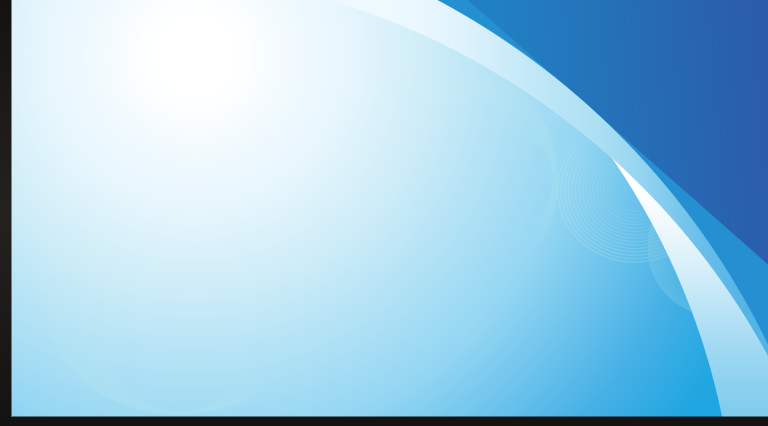
Reproduce this background procedurally as a WebGL 2 fragment shader.

```glsl
#version 300 es
precision highp float;

uniform vec2 u_resolution;
out vec4 outColor;

const vec3 WHITE = vec3(1.0);
const vec3 SKY = vec3(0.48, 0.79, 0.93);
const vec3 AZURE = vec3(0.12, 0.65, 0.88);
const vec3 STRAND = vec3(0.80, 0.94, 0.90);

// Smooth coverage of the region where the signed distance is negative.
float cover(float dist, float px) {
    return smoothstep(0.7 * px, -0.7 * px, dist);
}

float disc(vec2 p, vec2 centre, float radius) {
    return length(p - centre) - radius;
}

float ellipse(vec2 q, vec2 radii) {
    float k = length(q / radii);
    return k * (k - 1.0) / max(length(q / (radii * radii)), 0.001);
}

// Radial glow running from white to azure.
vec3 glow(float d) {
    vec3 c = mix(WHITE, vec3(0.92, 0.97, 0.995), smoothstep(0.06, 0.33, d));
    c = mix(c, vec3(0.80, 0.925, 0.97), clamp((d - 0.33) / 0.23, 0.0, 1.0));
    c = mix(c, vec3(0.58, 0.84, 0.95), clamp((d - 0.56) / 0.36, 0.0, 1.0));
    c = mix(c, vec3(0.27, 0.69, 0.90), clamp((d - 0.92) / 0.33, 0.0, 1.0));
    return mix(c, AZURE, clamp((d - 1.25) / 0.18, 0.0, 1.0));
}

// Nested elliptical threads, kept only on the chosen side of their centre.
float threads(vec2 p, vec2 centre, vec2 outer, vec2 inner, vec2 side, float px) {
    const int COUNT = 16;
    vec2 q = p - centre;
    float sum = 0.0;
    for (int i = 0; i < COUNT; i++) {
        float t = float(i) / float(COUNT - 1);
        float d = abs(ellipse(q, mix(outer, inner, t)));
        sum += smoothstep(0.0008 + px, 0.0, d) * mix(1.0, 0.45, t);
    }
    return min(sum, 1.0) * smoothstep(-0.06, 0.09, dot(q, side));
}

vec3 blueCorner(vec2 p, float px) {
    float t = clamp((p.x - 1.2) / 0.6 + 0.15 * (p.y - 0.7), 0.0, 1.0);
    vec3 c = mix(vec3(0.13, 0.50, 0.76), vec3(0.165, 0.36, 0.67), t);
    // Bright wedge along the top of the arc
    float wedge = dot(p - vec2(1.098, 1.0), normalize(vec2(0.118, 0.134)));
    return mix(c, vec3(0.14, 0.56, 0.82), cover(wedge, px));
}

vec3 bandColor(vec2 p) {
    float t = clamp((p.x - 0.9) / 0.9, 0.0, 1.0);
    vec3 c = mix(vec3(0.93, 0.975, 1.0), vec3(0.68, 0.88, 0.955), smoothstep(0.0, 0.62, t));
    return mix(c, vec3(0.32, 0.70, 0.90), smoothstep(0.5, 1.0, t));
}

vec3 innerField(vec2 p, float px) {
    vec3 c = glow(length(p - vec2(0.458, 0.871)));
    vec2 diagonal = vec2(0.7);
    float mesh = threads(p, vec2(1.49, 0.554), vec2(0.181, 0.169), vec2(0.055, 0.05), -diagonal, px);
    mesh += threads(p, vec2(1.68, 0.42), vec2(0.158, 0.16), vec2(0.09, 0.10), -diagonal, px);
    mesh += 0.6 * threads(p, vec2(1.127, 0.577), vec2(0.180, 0.24), vec2(0.172, 0.14), diagonal, px);
    mesh += 0.7 * threads(p, vec2(0.42, 0.27), vec2(0.306, 0.24), vec2(0.19, 0.238), -diagonal, px);
    return mix(c, STRAND, 0.22 * min(mesh, 1.0));
}

void main() {
    vec2 p = gl_FragCoord.xy / u_resolution.y;
    float px = 1.0 / u_resolution.y;

    // Sweeping arcs, painted from the outside inwards
    float outerArc = disc(p, vec2(0.176, -0.593), 1.806);
    float innerArc = disc(p, vec2(0.280, -0.659), 1.731);
    float fieldArc = disc(p, vec2(0.0585, -0.316), 1.671);

    vec3 color = blueCorner(p, px);
    color = mix(color, bandColor(p), cover(outerArc, px));

    vec3 sliver = mix(SKY, WHITE, smoothstep(-0.06, 0.62, p.y));
    color = mix(color, sliver, cover(innerArc, px));
    color = mix(color, innerField(p, px), cover(max(innerArc, fieldArc), px));

    // Dark frame on the left and bottom
    float sheen = 1.0 - abs(2.0 * p.y - 1.0);
    vec3 frame = mix(vec3(0.08, 0.07, 0.07), vec3(0.14, 0.13, 0.12), sheen);
    float frameEdge = min(p.x - 0.027, p.y - 0.0223);
    color = mix(color, frame, cover(frameEdge, px));

    outColor = vec4(color, 1.0);
}
```
